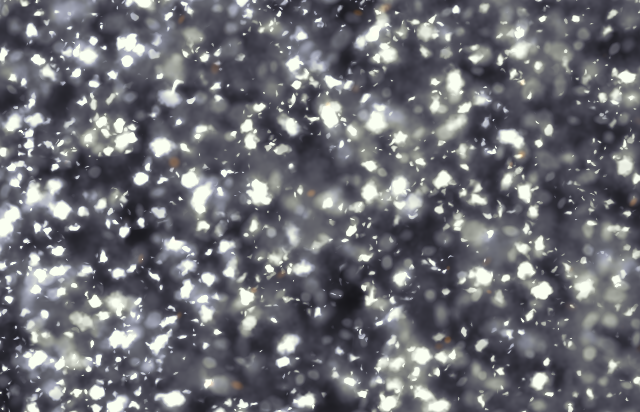
Reproduce this texture procedurally as a WebGL 2 fragment shader.

```glsl
#version 300 es
precision highp float;
// Bright mineral grains seen under a microscope, partly out of focus over a dark ground.
#define DARK_LEVEL 0.15
#define HAZE_GAIN 0.25
#define HAZE_SCALE 12.0
#define BOKEH_CELL 0.05
#define GRAIN_CELL 0.052
#define CHIP_CELL 0.029
#define SPARK_CELL 0.017
#define GRAIN_DENSITY 0.62
#define LEAN_ANGLE 0.55
#define EDGE_WARP 0.011
#define HIGHLIGHT_GAIN 0.25

uniform vec2 u_resolution;
out vec4 fragColor;

float hash(vec2 q) {
    return fract(sin(dot(q, vec2(127.1, 311.7))) * 43758.5453);
}

float noise(vec2 p) {
    vec2 i = floor(p), f = fract(p);
    f = f * f * (3.0 - 2.0 * f);
    float low = mix(hash(i), hash(i + vec2(1, 0)), f.x);
    float high = mix(hash(i + vec2(0, 1)), hash(i + vec2(1, 1)), f.x);
    return mix(low, high, f.y);
}

float fbm(vec2 p) {
    float sum = 0.0, gain = 0.53;
    for (int i = 0; i < 4; i++) {
        sum += gain * noise(p);
        p = mat2(1.6, 1.2, -1.2, 1.6) * p + 7.3;
        gain *= 0.5;
    }
    return sum;
}

// Jittered grains; radius range in cells, blur as a fraction of the radius.
float grains(vec2 p, float cell, float seed, float density, vec2 radius, vec2 blur, float glow) {
    vec2 q = p / cell, home = floor(q);
    float shade = 1.0;
    for (int y = -1; y <= 1; y++) {
        for (int x = -1; x <= 1; x++) {
            vec2 id = home + vec2(x, y);
            vec2 key = id + seed;
            // Fade in with density, so that no grain is cut in half
            float present = smoothstep(0.0, 0.12, density - hash(key + 3.7));
            vec2 center = id + 0.1 + 0.8 * vec2(hash(key), hash(key + 17.3));
            vec2 offset = q - center;
            float angle = LEAN_ANGLE + 2.4 * (hash(key + 29.1) - 0.5);
            float c = cos(angle), s = sin(angle);
            float stretch = 1.0 + 0.3 * hash(key + 41.9);
            vec2 d = mat2(c, -s, s, c) * offset * vec2(1.0 / stretch, stretch);
            float pick = hash(key + 53.3);
            float dist = length(d) / mix(radius.x, radius.y, pick * pick);
            float soft = mix(blur.x, blur.y, hash(key + 67.7));
            float level = mix(0.3, 1.0, sqrt(hash(key + 71.1)));
            float body = 1.0 - smoothstep(1.0 - soft, 1.0 + soft, dist);
            float halo = glow * exp(-0.5 * dist * dist);
            float reach = 1.0 - smoothstep(0.6, 1.1, length(offset));
            shade *= 1.0 - present * reach * level * max(body, halo);
        }
    }
    return 1.0 - shade;
}

void main() {
    vec2 p = gl_FragCoord.xy / u_resolution.y;
    float lean = 1.0 - gl_FragCoord.x / u_resolution.x;

    // Ragged outlines for the grains in focus
    vec2 warp = vec2(noise(p * 65.0), noise(p * 65.0 + 31.0)) - 0.5;
    warp += 0.4 * (vec2(noise(p * 140.0), noise(p * 140.0 + 57.0)) - 0.5);
    vec2 ragged = p + EDGE_WARP * warp;

    // Uneven ground and slow clumping
    float haze = smoothstep(0.2, 0.85, fbm(p * HAZE_SCALE));
    float clump = fbm(p * 7.0 + 19.0) - 0.5;
    float crowd = GRAIN_DENSITY * (0.75 + 0.5 * lean) + 1.4 * clump;
    float cluster = smoothstep(0.4, 0.75, noise(p * 17.0 + 5.0));

    // From the far, blurred layer to the sharp one
    float light = DARK_LEVEL + HAZE_GAIN * haze + 0.18 * clump;
    float bokeh = grains(p + 0.3 * EDGE_WARP * warp, BOKEH_CELL, 11.0, 0.7,
                         vec2(0.22, 0.55), vec2(0.4, 0.9), 0.25);
    float bright = grains(ragged, GRAIN_CELL, 83.0, crowd,
                          vec2(0.14, 0.44), vec2(0.35, 0.9), 0.45);
    float chips = grains(ragged, CHIP_CELL, 131.0, 0.12 + 0.36 * cluster * (0.6 + 0.6 * lean),
                         vec2(0.14, 0.4), vec2(0.4, 0.9), 0.35);
    float sparks = grains(ragged, SPARK_CELL, 197.0, 0.05 + 0.32 * cluster,
                          vec2(0.14, 0.32), vec2(0.5, 0.9), 0.2);
    float power = 0.78 + 0.28 * lean;
    float dim = (1.0 - light) * (1.0 - 0.3 * bokeh);
    dim *= 1.0 - min(power * bright, 1.0);
    dim *= 1.0 - min(0.8 * power * chips, 1.0);
    dim *= 1.0 - 0.55 * sparks;
    light = 1.0 - dim;

    // Overexposed highlights
    light = min(light + HIGHLIGHT_GAIN * smoothstep(0.33, 0.75, light), 1.0);

    // Violet shadows, warm or cool middle tones, faintly green whites
    vec3 tint = mix(vec3(0.98, 0.97, 1.16), vec3(0.98, 1.0, 0.95), smoothstep(0.2, 0.6, light));
    float cool = smoothstep(0.42, 0.66, fbm(p * 11.0 + 43.0) + 0.3 * (lean - 0.5));
    float middle = smoothstep(0.3, 0.5, light) * (1.0 - smoothstep(0.65, 0.95, light));
    tint = mix(tint, vec3(0.95, 0.97, 1.1), 0.85 * cool * middle);
    vec3 color = light * tint;

    // Rare amber grains
    float amber = grains(p, 0.045, 251.0, 0.08, vec2(0.1, 0.3), vec2(0.5, 0.9), 0.2);
    color += amber * vec3(0.3, 0.16, 0.0);

    fragColor = vec4(clamp(color, 0.0, 1.0), 1.0);
}
```
